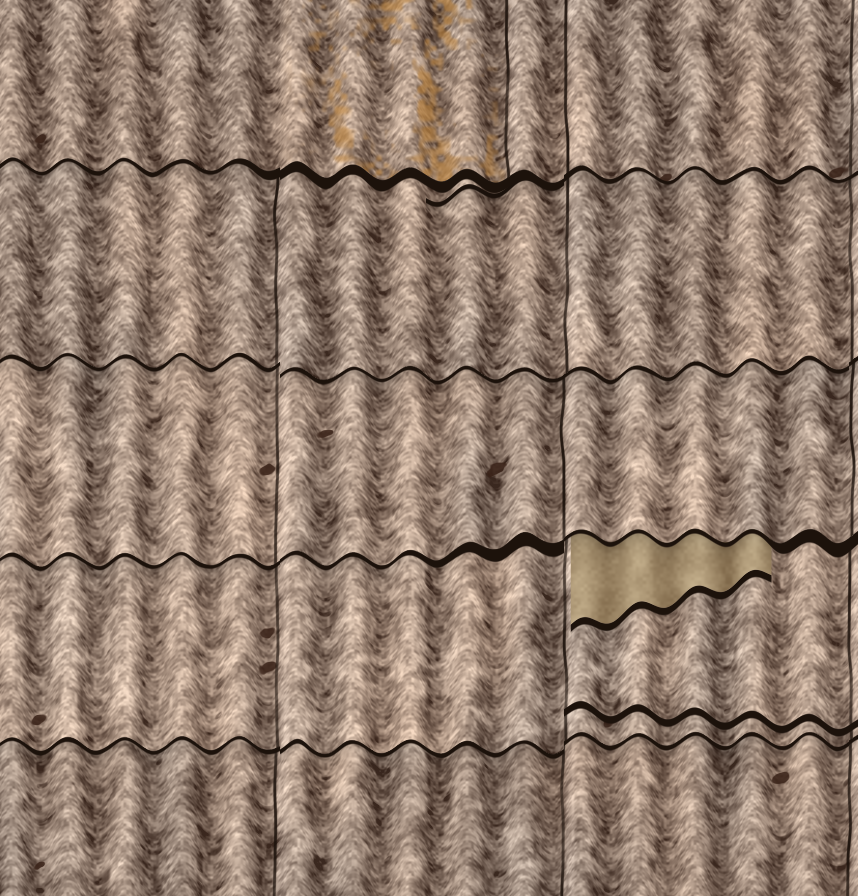
Give the GLSL for this texture, as a WebGL 2 fragment shader.

```glsl
#version 300 es
precision highp float;
uniform vec2 u_resolution;
out vec4 outColor;

// Layout, in canvas heights
const float RIDGE_PERIOD = 0.0636;
const float RIDGE_START = 0.013;
const float LIP_RISE = 0.0075;
const float LIP_SHADOW = 0.0042;
const float LIFT_SHADOW = 0.011;
const vec4 LIP_Y = vec4(0.169, 0.378, 0.599, 0.815);
const float SEAM_START = 0.312;
const float SHEET_WIDTH = 0.318;
const float SEAM_WIDTH = 0.0016;
const float TOP_SEAM = 0.566;
const vec2 PATCH_X = vec2(0.637, 0.861);
const float STAIN_STEP = 0.055;
const float STAIN_CHANCE = 0.045;
// Colours
const vec3 DARK_CEMENT = vec3(0.37, 0.30, 0.26);
const vec3 PALE_CEMENT = vec3(0.85, 0.78, 0.72);
const vec3 SHADOW = vec3(0.11, 0.07, 0.045);
const vec3 STAIN = vec3(0.22, 0.13, 0.09);
const vec3 LICHEN = vec3(0.74, 0.52, 0.25);
const vec3 PATCH_DARK = vec3(0.50, 0.41, 0.29);
const vec3 PATCH_PALE = vec3(0.78, 0.70, 0.56);

float hash(vec2 p) { return fract(sin(dot(p, vec2(127.1, 311.7))) * 43758.5453); }

float noise(vec2 p) {
  vec2 i = floor(p), f = fract(p);
  f = f * f * (3.0 - 2.0 * f);
  return mix(mix(hash(i), hash(i + vec2(1, 0)), f.x),
             mix(hash(i + vec2(0, 1)), hash(i + vec2(1, 1)), f.x), f.y);
}

float ridgePhase(float x) { return (x - RIDGE_START) / RIDGE_PERIOD; }
float ridge(float x) { return cos(6.2832 * ridgePhase(x)); }
float sheetColumn(float x) { return floor((x - SEAM_START) / SHEET_WIDTH); }
float band(float x, float a, float b, float s) {
  return smoothstep(a - s, a + s, x) * (1.0 - smoothstep(b - s, b + s, x));
}

// Height of the wavy lower lip of a row of sheets
float lipY(int row, float x) {
  float slip = 0.0;
  if (row == 0) slip = 0.007 * step(0.63, x);
  if (row == 1) slip = 0.024 * smoothstep(0.43, 0.62, x);
  if (row == 2) slip = -0.014 * step(SEAM_START, x) + 0.011 * smoothstep(0.64, 0.93, x);
  if (row == 3) slip = -0.010 * smoothstep(0.25, 0.6, x);
  float uneven = 0.005 * (hash(vec2(sheetColumn(x), row)) - 0.5);
  return LIP_Y[row] + slip + uneven + LIP_RISE * ridge(x) + 0.003 * (noise(vec2(x * 60.0, row)) - 0.5);
}

// How far a sheet stands off the one below
float lift(int row, float x) {
  if (row == 1) return smoothstep(0.42, 0.58, x) * step(x, 0.63) + smoothstep(0.84, 0.89, x);
  if (row == 3) return 0.7 * band(x, 0.29, 0.63, 0.06);
  return 0.0;
}

// Dark line plus soft shade at depth d below a lip
vec3 lipShadow(vec3 c, float d, float width, float px) {
  float below = smoothstep(-px, px, d);
  c *= 1.0 - 0.3 * below * exp(-max(d, 0.0) / 0.009);
  return mix(c, SHADOW, below * (1.0 - smoothstep(width - px, width + 1.5 * px, d)));
}

// Weathered cement of one row
vec3 cement(vec2 p, float row) {
  float u = fract(ridgePhase(p.x) + 0.25 * (noise(vec2(p.x * 30.0, p.y * 60.0)) - 0.5));
  vec2 q = vec2(p.x, p.y - 0.011 * ridge(p.x)) + row * 3.7;
  float scallop = noise(q * vec2(110.0, 190.0));
  float grain = noise(q * vec2(330.0, 380.0));
  float blotch = noise(q * vec2(45.0, 32.0));
  float dirt = noise(q * vec2(16.0, 6.0));
  float flank = exp(-pow((u - 0.29) / 0.12, 2.0));
  float tone = 0.53 + 0.24 * cos(6.2832 * (u + 0.05)) - 0.16 * flank;
  tone += 0.50 * (scallop - 0.5) + 0.46 * (grain - 0.5) + 0.34 * (blotch - 0.5) + 0.2 * (dirt - 0.5);
  tone -= 0.35 * smoothstep(0.68, 0.9, noise(q * vec2(90.0, 120.0) + 9.0)) * smoothstep(0.3, -0.5, ridge(p.x));
  float sheet = hash(vec2(sheetColumn(p.x) + 5.0, row));
  tone += 0.08 * (sheet - 0.5) - 0.06 * step(row, 0.5);
  vec3 c = mix(DARK_CEMENT, PALE_CEMENT, clamp(tone, -0.3, 1.2));
  return c * mix(vec3(1.0), vec3(1.03, 0.98, 0.94), dirt);
}

void main() {
  vec2 p = gl_FragCoord.xy / u_resolution.y;
  float px = 0.8 / u_resolution.y;
  float row = 0.0;
  for (int k = 0; k < 4; k++) row += step(lipY(k, p.x), p.y);
  vec3 c = cement(p, row);

  // Lichen on the top row
  float streak = noise(p * vec2(42.0, 9.0)) * 0.7 + noise(p * 130.0) * 0.5;
  c = mix(c, LICHEN, 0.65 * step(3.5, row) * band(p.x, 0.34, 0.56, 0.03) * smoothstep(0.52, 0.9, streak));

  // Stains in the valleys
  vec2 grid = vec2(ridgePhase(p.x), p.y / STAIN_STEP);
  vec2 cell = floor(grid);
  float chance = STAIN_CHANCE + 0.22 * band(cell.x, 3.5, 5.5, 0.1) * band(p.y, 0.4, 0.8, 0.02);
  vec2 spot = (fract(grid) - vec2(0.5, 0.3 + 0.4 * hash(cell + 7.0))) * vec2(RIDGE_PERIOD, STAIN_STEP);
  spot.y -= 0.3 * spot.x;
  float blot = length(spot * vec2(1.0, 1.6)) + 0.006 * (noise(p * 170.0) - 0.5);
  float radius = 0.007 + 0.005 * hash(cell + 3.0);
  c = mix(c, STAIN, 0.85 * step(hash(cell), chance) * (1.0 - smoothstep(radius - 0.003, radius, blot)));

  // Vertical seams with a pale edge
  for (int n = 0; n < 3; n++) {
    float x = SEAM_START + float(n) * SHEET_WIDTH + 0.008 * (hash(vec2(n, row)) - 0.5);
    if (n == 0 && row > 3.5) x = TOP_SEAM;
    float d = p.x - x - 0.004 * (noise(vec2(p.y * 25.0, n)) - 0.5);
    c += 0.07 * band(d, 0.002, 0.014, 0.003);
    float depth = 0.55 + 0.4 * noise(vec2(p.y * 18.0, float(n) + 4.0));
    c = mix(c, SHADOW, depth * (1.0 - smoothstep(SEAM_WIDTH - px, SEAM_WIDTH + px, abs(d))));
  }

  // Slipped sheet ends and the smooth patch
  float wave = LIP_RISE * ridge(p.x);
  float lowEnd = mix(0.211, 0.193, (p.x - 0.63) / 0.32) + wave;
  if (p.x > 0.63 && row == 1.0) c = lipShadow(c, lowEnd - p.y, 0.008, px);
  float highEnd = mix(0.782, 0.803, (p.x - 0.49) / 0.14) + wave;
  if (p.x > 0.475 && p.x < 0.625 && row == 3.0) c = lipShadow(c, highEnd - p.y, 0.005, px);
  float across = (p.x - PATCH_X.x) / (PATCH_X.y - PATCH_X.x);
  float patchEnd = mix(0.300, 0.362, across) + wave;
  float inPatch = band(p.x, PATCH_X.x, PATCH_X.y, px) * step(row, 1.5);
  c = mix(c, lipShadow(c, patchEnd - p.y, 0.008, px), inPatch);
  float patchTone = 0.5 + 0.3 * ridge(p.x) + 0.4 * (noise(p * vec2(70.0, 40.0)) - 0.5) + 0.2 * (noise(p * 260.0) - 0.5);
  c = mix(c, mix(PATCH_DARK, PATCH_PALE, patchTone), inPatch * smoothstep(-px, px, p.y - patchEnd));

  // Row lips
  for (int k = 0; k < 4; k++) {
    float ragged = 0.75 + 0.5 * noise(vec2(p.x * 50.0, float(k) + 2.0));
    c = lipShadow(c, lipY(k, p.x) - p.y, LIP_SHADOW * ragged + LIFT_SHADOW * lift(k, p.x), px);
  }
  outColor = vec4(clamp(c, 0.0, 1.0), 1.0);
}
```
